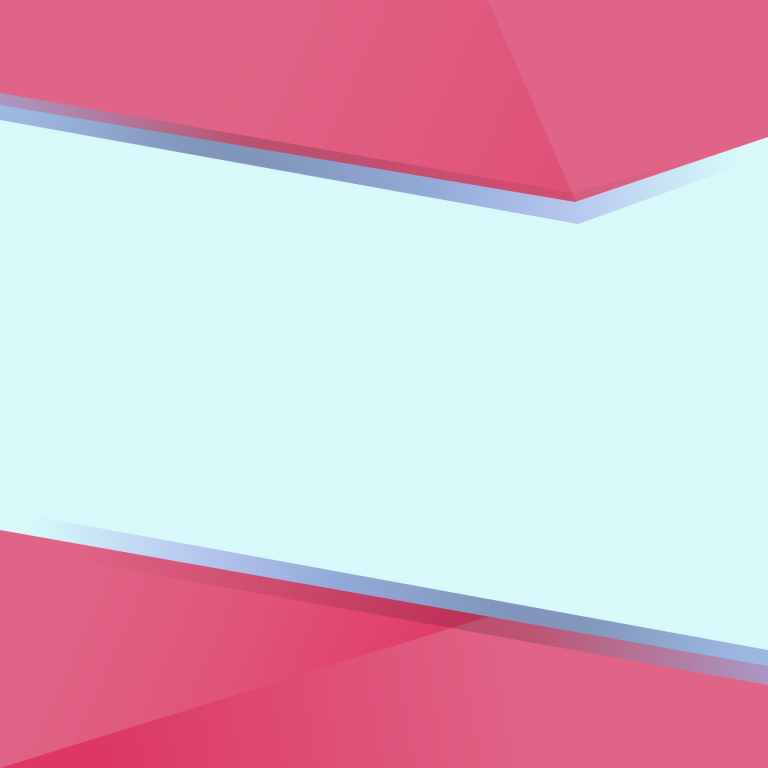
A Shadertoy shader for this background:

```glsl
// A pale band crosses the canvas between two faceted pink sheets.
// Sheets are half-planes under straight or bent edges; each edge carries
// a blue outer shadow and a tinted inner shadow, both shaded along x.

const vec3 PALE     = vec3(0.842, 0.978, 0.980);
const vec3 PINK     = vec3(0.880, 0.392, 0.530);
const vec3 ROSE     = vec3(0.880, 0.315, 0.470);
const vec3 CRIMSON  = vec3(0.880, 0.240, 0.415);
const vec3 DEEP     = vec3(0.865, 0.215, 0.400);
const vec3 SKY      = vec3(0.620, 0.720, 0.885);
const vec3 SLATE    = vec3(0.510, 0.590, 0.735);
const vec3 STEEL    = vec3(0.580, 0.670, 0.850);
const vec3 PERIWINKLE = vec3(0.720, 0.785, 0.935);
const vec3 LAVENDER = vec3(0.650, 0.660, 0.840);

// Upper edges: height at left, corner position, height at right
const vec4 TOP_EDGE  = vec4(0.8633, 0.7487, 0.7370, 0.8216);
const vec4 TOP_INNER = vec4(0.8790, 0.7470, 0.7487, 0.8216);
const vec4 TOP_OUTER = vec4(0.8438, 0.7526, 0.7083, 0.7970);
// Lower edges: height at left and right
const vec2 LOW_EDGE  = vec2(0.3099, 0.1328);
const vec2 LOW_INNER = vec2(0.2878, 0.1080);
const vec2 LOW_OUTER = vec2(0.3360, 0.1536);

const vec2 TOP_FOLD_A = vec2(0.6354, 1.0000);
const vec2 TOP_FOLD_B = vec2(0.7450, 0.7487);
const float LOW_FOLD_SLOPE = 0.310;
const vec2 SHEEN_AXIS = vec2(0.9, -0.4);

float pixelSize;

// Smooth coverage of the positive side of a signed distance
float cover(float d) {
    return smoothstep(-0.7 * pixelSize, 0.7 * pixelSize, d);
}

// Height of a line with one corner
float bentHeight(float x, vec4 e) {
    return x < e.y ? mix(e.x, e.z, x / e.y)
                   : mix(e.z, e.w, (x - e.y) / (1.0 - e.y));
}

float linearRamp(float a, float b, float x) {
    return clamp((x - a) / (b - a), 0.0, 1.0);
}

// Blue shadow over the pale band; t runs from its strong end to its faded end
vec3 outerShadow(vec3 base, float t) {
    vec3 c = mix(SKY, SLATE, smoothstep(0.0, 0.27, t));
    c = mix(c, STEEL, linearRamp(0.35, 0.57, t));
    c = mix(c, PERIWINKLE, linearRamp(0.57, 0.75, t));
    return mix(c, base, linearRamp(0.75, 0.96, t));
}

// Darkened strip on the sheet, turning lavender at the strong end
vec3 innerShadow(vec3 base, float t) {
    float shade = mix(0.84, 1.0, linearRamp(0.40, 0.93, t));
    float tint = 0.8 * (1.0 - linearRamp(0.0, 0.31, t));
    return mix(base * shade, LAVENDER, tint);
}

vec3 topSheet(vec2 p) {
    vec3 sheen = mix(PINK, ROSE, linearRamp(-0.10, 0.37, dot(p, SHEEN_AXIS)));
    vec2 fold = TOP_FOLD_B - TOP_FOLD_A;
    vec2 q = p - TOP_FOLD_A;
    float side = (q.y * fold.x - q.x * fold.y) / length(fold);
    return mix(sheen, PINK, cover(side));
}

vec3 lowSheet(vec2 p) {
    float along = dot(p, SHEEN_AXIS);
    vec3 upper = mix(PINK, ROSE, linearRamp(-0.02, 0.26, along));
    upper = mix(upper, CRIMSON, linearRamp(0.24, 0.44, along));
    vec3 lower = mix(DEEP, PINK, linearRamp(0.14, 0.71, p.x + 0.17 * p.y));
    return mix(lower, upper, cover(p.y - LOW_FOLD_SLOPE * p.x));
}

void mainImage(out vec4 fragColor, in vec2 fragCoord) {
    vec2 p = fragCoord / iResolution.xy;
    pixelSize = 1.0 / iResolution.y;
    float topT = p.x;
    float lowT = 1.0 - p.x;

    // Pale band and its outer shadows
    vec3 color = PALE;
    color = mix(color, outerShadow(PALE, topT),
                cover(p.y - bentHeight(p.x, TOP_OUTER)));
    color = mix(color, outerShadow(PALE, lowT),
                cover(mix(LOW_OUTER.x, LOW_OUTER.y, p.x) - p.y));

    // Upper sheet, shaded near its edge
    vec3 top = topSheet(p);
    top = mix(innerShadow(top, topT), top,
              cover(p.y - bentHeight(p.x, TOP_INNER)));
    color = mix(color, top, cover(p.y - bentHeight(p.x, TOP_EDGE)));

    // Lower sheet, shaded near its edge
    vec3 low = lowSheet(p);
    low = mix(innerShadow(low, lowT), low,
              cover(mix(LOW_INNER.x, LOW_INNER.y, p.x) - p.y));
    color = mix(color, low, cover(mix(LOW_EDGE.x, LOW_EDGE.y, p.x) - p.y));

    fragColor = vec4(color, 1.0);
}
```
